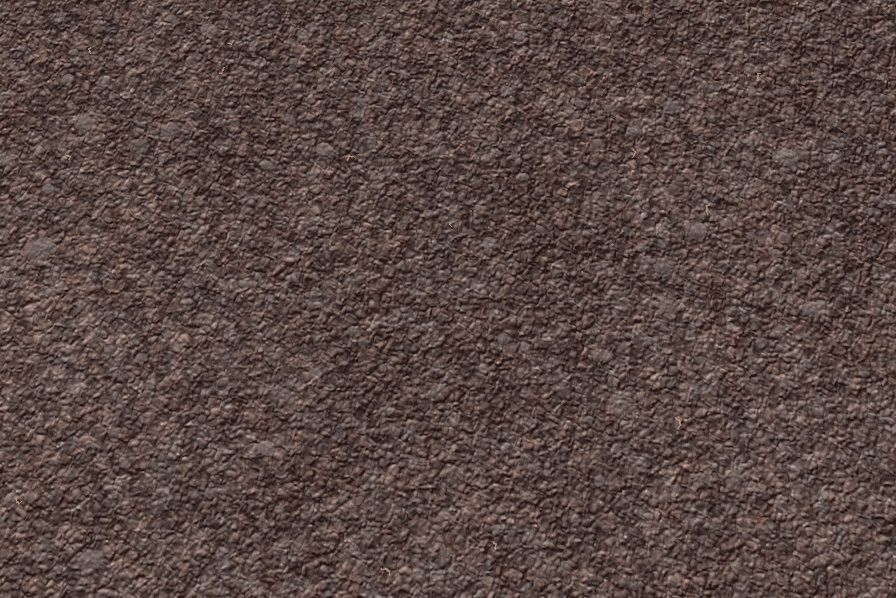
Give the GLSL for this texture, as a Shadertoy shader.

```glsl
// Dark crumbly garden soil with scattered stones, roots and straw chips.
// Domed crumbs of several sizes form a height field, lit by its slope
// towards the light and darkened in its hollows.

vec3 hash3(vec2 p) {
    vec3 q = fract(vec3(p.xyx) * vec3(0.1031, 0.1030, 0.0973));
    q += dot(q, q.yzx + 33.33);
    return fract((q.xxy + q.yzz) * q.zyx);
}

float noise(vec2 p) {
    vec2 i = floor(p), f = fract(p);
    f = f * f * (3.0 - 2.0 * f);
    return mix(mix(hash3(i).x, hash3(i + vec2(1, 0)).x, f.x),
               mix(hash3(i + vec2(0, 1)).x, hash3(i + vec2(1, 1)).x, f.x), f.y);
}

// Highest of the overlapping domes around p, one dome per unit cell
float crumbs(vec2 p) {
    vec2 cell = floor(p);
    float top = 0.0;
    for (int y = -1; y <= 1; y++)
    for (int x = -1; x <= 1; x++) {
        vec2 id = cell + vec2(x, y);
        vec3 rnd = hash3(id);
        vec2 d = p - id - rnd.xy;
        float radius = 0.25 + 0.5 * rnd.z;
        top = max(top, radius - dot(d, d) / radius);
    }
    return top;
}

float relief(vec2 p) {
    p += 0.007 * (vec2(noise(p * 75.0), noise(p * 75.0 + 40.0)) - 0.5);
    return 0.5 * crumbs(p * 25.0) + 0.6 * crumbs(p * 55.0 + 7.0)
         + 0.65 * crumbs(p * 110.0 + 19.0) + 0.45 * noise(p * 190.0);
}

// Scattered round stones: x = coverage, y = light from above, z = random tone
vec3 stones(vec2 p, float density, float chance, float size, float aa) {
    p += 0.25 * size * (vec2(noise(p / size), noise(p / size + 9.0)) - 0.5);
    vec2 cell = floor(p * density);
    vec3 result = vec3(0);
    for (int y = -1; y <= 1; y++)
    for (int x = -1; x <= 1; x++) {
        vec2 id = cell + vec2(x, y);
        vec3 rnd = hash3(id + density * 3.0);
        if (rnd.z > chance) continue;
        float tone = rnd.z / chance;
        float radius = size * mix(0.5, 1.0, tone);
        vec2 d = (p - (id + rnd.xy) / density) * vec2(0.9, 1.1);
        float cover = smoothstep(radius + aa, radius - 2.0 * aa, length(d));
        float light = dot(d, vec2(-0.3, 0.95)) / radius;
        result = mix(result, vec3(cover, light, fract(tone * 7.0)), cover);
    }
    return result;
}

// Scattered bent strands of the given half length and half width
float strands(vec2 p, float density, float chance, float len, float width, float aa) {
    vec2 cell = floor(p * density);
    float cover = 0.0;
    for (int y = -1; y <= 1; y++)
    for (int x = -1; x <= 1; x++) {
        vec2 id = cell + vec2(x, y);
        vec3 rnd = hash3(id + density * 11.0);
        if (rnd.z > chance) continue;
        float angle = 6.2832 * fract(rnd.z / chance * 5.0);
        vec2 d = p - (id + rnd.xy) / density;
        d = mat2(cos(angle), -sin(angle), sin(angle), cos(angle)) * d;
        float along = d.x / (len * mix(0.5, 1.0, rnd.x));
        float bend = len * (0.25 * sin(along * 2.5 + rnd.y * 6.0)
                   + 0.07 * sin(along * 9.0 + rnd.x * 6.0));
        float taper = width * (1.0 - 0.6 * along * along);
        float line = smoothstep(taper + aa, taper - aa, abs(d.y - bend));
        cover = max(cover, line * smoothstep(1.0, 0.85, abs(along)));
    }
    return cover;
}

void mainImage(out vec4 fragColor, in vec2 fragCoord) {
    float aa = 0.7 / iResolution.y;
    vec2 uv = fragCoord / iResolution.xy;
    vec2 p = fragCoord / iResolution.y;
    // Mild perspective: the ground recedes towards the top
    p = vec2((p.x - 0.75) * (1.0 + 0.22 * p.y), p.y * (1.0 + 0.15 * p.y)) + 8.0;

    // Crumb shading
    float height = relief(p);
    float slope = height - relief(p + vec2(-0.0014, 0.0038));
    float patches = noise(p * 5.0) + noise(p * 13.0) - 1.0;
    float tone = 0.42 + 0.72 * slope + 0.58 * (height - 0.80) + 0.10 * patches;
    tone += 0.05 * (0.5 - uv.x) + 0.05 * (0.5 - uv.y);

    // Pale grit
    vec3 grit = hash3(floor(p * 150.0));
    float speck = smoothstep(0.45, 0.2, length(fract(p * 150.0) - 0.5));
    tone += 0.35 * speck * step(0.965, grit.x);

    vec3 soilDark = vec3(0.22, 0.16, 0.15), soilPale = vec3(0.63, 0.55, 0.52);
    vec3 color = mix(soilDark, soilPale, clamp(tone, -0.2, 1.25));
    color *= mix(vec3(1.05, 0.99, 0.96), vec3(0.96, 1.01, 1.03), noise(p * 45.0));

    // Small and large stones, dusted with soil
    for (int i = 0; i < 2; i++) {
        vec3 stone = i == 0 ? stones(p, 19.0, 0.28, 0.011, aa)
                            : stones(p, 7.0, 0.30, 0.021, aa);
        float lit = 0.40 + 0.08 * stone.z + 0.10 * stone.y + 0.22 * slope;
        color = mix(color, lit * vec3(1.0, 0.89, 0.86), 0.8 * stone.x);
    }

    // Roots, grey twigs and straw, partly buried between the crumbs
    float bare = smoothstep(0.50, 0.85, height + 0.3 * noise(p * 30.0));
    float roots = max(strands(p, 13.0, 0.35, 0.030, 0.0009, aa),
                      strands(p, 5.0, 0.38, 0.055, 0.0021, aa));
    color = mix(color, vec3(0.55, 0.41, 0.36) + 0.22 * slope, 0.75 * roots * bare);
    float twigs = strands(p + 3.0, 6.0, 0.22, 0.022, 0.0030, aa);
    color = mix(color, vec3(0.43, 0.40, 0.40) + 0.2 * slope, 0.7 * twigs * bare);
    float straw = strands(p + 5.0, 4.0, 0.30, 0.014, 0.0020, aa);
    color = mix(color, vec3(0.76, 0.63, 0.52), 0.85 * straw);

    fragColor = vec4(clamp(color, 0.0, 1.0), 1.0);
}
```
